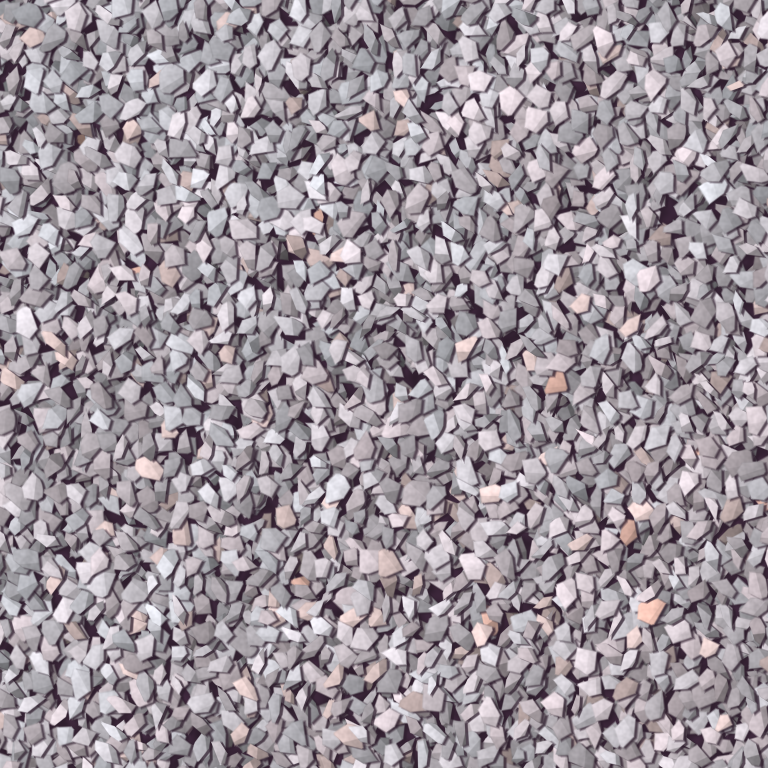
Give the GLSL for this texture, as a Shadertoy shader.

```glsl
// Crushed grey gravel: four layers of angular chips over dark purple gaps.
// Each chip is a random convex polygon cut by half planes, mostly standing
// upright; layers are painted from the bottom up with soft sideways shadows.

const float TAU = 6.2831853;

vec3 hash3(vec3 p) {
    p = fract(p * vec3(0.1031, 0.1030, 0.0973));
    p += dot(p, p.yxz + 33.33);
    return fract((p.xxy + p.yxx) * p.zyx);
}

vec2 heading(float angle) {
    return vec2(cos(angle), sin(angle));
}

float cornerSlope(vec2 corner, vec2 offset) {
    return dot(heading(TAU * hash3(vec3(corner, 91.0)).x), offset);
}

// Gradient noise, roughly -0.7 to 0.7
float gradientNoise(vec2 p) {
    vec2 i = floor(p), f = p - i;
    vec2 u = f * f * f * (f * (f * 6.0 - 15.0) + 10.0);
    vec2 e = vec2(1.0, 0.0);
    float low = mix(cornerSlope(i, f), cornerSlope(i + e, f - e), u.x);
    float high = mix(cornerSlope(i + e.yx, f - e.yx), cornerSlope(i + 1.0, f - 1.0), u.x);
    return mix(low, high, u.y);
}

// Distances to a chip (x) and to its displaced shadow (y)
vec2 chipDistance(vec2 p, vec2 shadowShift, vec3 seed, vec3 shape) {
    vec2 axis = heading(TAU / 4.0 + 2.3 * (shape.x - 0.5));
    mat2 turn = mat2(axis.x, -axis.y, axis.y, axis.x);
    vec2 stretch = vec2(0.80, mix(1.0, 1.95, shape.y * shape.y));
    vec2 q = turn * p * stretch;
    vec2 s = turn * (p - shadowShift) * stretch;
    vec2 d = vec2(length(q), length(s)) - 0.58;
    float size = mix(0.29, 0.43, shape.z);
    float spin = TAU * fract(shape.x * 37.0);
    for (int k = 0; k < 5; k++) {
        vec3 cut = hash3(seed + vec3(0.0, 0.0, float(k) + 1.0));
        vec2 normal = heading(spin + TAU * (float(k) + 0.8 * cut.x) / 5.0);
        float reach = size * mix(0.72, 1.28, cut.y);
        d = max(d, vec2(dot(q, normal), dot(s, normal)) - reach);
    }
    return d;
}

// Tint of one chip: grey lavender, leaning cool or pink, seldom orange
vec3 chipTint(vec3 pick, float warmth) {
    float lean = clamp(pick.y + warmth, 0.0, 1.0);
    vec3 tint = mix(vec3(0.975, 0.995, 1.015), vec3(1.025, 0.975, 0.99), lean);
    tint = mix(tint, vec3(1.07, 0.975, 0.95), step(0.94, pick.z));
    return mix(tint, vec3(1.12, 0.92, 0.84), step(0.996, pick.z));
}

void mainImage(out vec4 fragColor, in vec2 fragCoord) {
    vec2 uv = fragCoord / iResolution.y;
    vec3 gapColor = vec3(0.185, 0.12, 0.18);
    vec3 color = gapColor * (1.15 + 0.4 * gradientNoise(uv * 60.0));

    // Broad drift: cooler at upper left, pinker at lower right
    float warmth = 0.25 * (uv.x - uv.y) + 0.25 * gradientNoise(uv * 3.0 + 5.0);
    float drift = 0.10 * gradientNoise(uv * 5.0 + 2.0) + 0.10 * gradientNoise(uv * 13.0);
    float grain = gradientNoise(uv * 95.0) + 0.7 * gradientNoise(uv * 210.0);
    vec2 shadowShift = vec2(0.125, -0.055);

    for (int layer = 0; layer < 4; layer++) {
        float level = float(layer);
        vec2 grid = uv * 32.0 + level * vec2(17.37, 9.61);
        vec2 home = floor(grid);

        for (int n = 0; n < 9; n++) {
            vec2 cell = home + vec2(n % 3, n / 3) - 1.0;
            vec3 seed = vec3(cell, 11.0 + level * 23.0);
            vec3 place = hash3(seed);
            vec2 p = grid - cell - 0.5 - 0.8 * (place.xy - 0.5);
            if (dot(p, p) > 1.0) continue;

            vec3 shape = hash3(seed + vec3(0.0, 0.0, 8.0));
            vec3 pick = hash3(seed + vec3(0.0, 0.0, 12.0));
            vec2 d = chipDistance(p, shadowShift, seed, shape);

            // Cast shadow
            float shadow = smoothstep(0.06, -0.07, d.y);
            color = mix(color, gapColor, 0.76 * shadow);

            // Flat top, tilted shading and one darker broken side
            float value = mix(0.64, 0.92, pick.x) * mix(0.72, 1.0, sqrt(level / 3.0));
            vec2 facing = heading(-0.35 + 2.6 * (place.z - 0.5));
            float side = smoothstep(-0.04, 0.04, dot(p, facing) - 0.15);
            value *= 1.0 - side * mix(0.03, 0.32, shape.y);
            value *= 1.0 - 0.12 * dot(p, vec2(0.9, -0.4)) + 0.085 * grain + drift;
            value *= 1.0 - 0.09 * smoothstep(-0.08, 0.02, d.x);

            vec3 chip = value * vec3(1.0, 0.985, 1.0) * chipTint(pick, warmth);
            color = mix(color, chip, smoothstep(0.046, -0.046, d.x));
        }
    }

    fragColor = vec4(clamp(color, 0.0, 1.0), 1.0);
}
```
